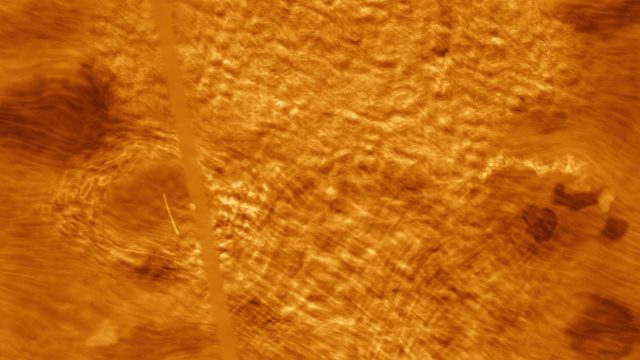
Write a WebGL 2 fragment shader that draws this texture.

```glsl
#version 300 es
precision highp float;
uniform vec2 u_resolution;
out vec4 fragColor;

const vec3 RAMP[8] = vec3[8](
  vec3(0.38, 0.10, 0.01), vec3(0.52, 0.18, 0.01), vec3(0.65, 0.27, 0.02), vec3(0.73, 0.36, 0.02),
  vec3(0.80, 0.45, 0.05), vec3(0.87, 0.54, 0.12), vec3(0.94, 0.65, 0.23), vec3(1.00, 0.82, 0.43));

// Broad dark lowlands: centre and radii, then depth
const vec4 LOWLAND[11] = vec4[11](
  vec4(0.13, 0.67, 0.22, 0.10), vec4(0.27, 0.77, 0.05, 0.07), vec4(0.10, 0.93, 0.17, 0.07),
  vec4(0.08, 0.32, 0.22, 0.34), vec4(1.50, 0.41, 0.23, 0.11), vec4(1.60, 0.20, 0.36, 0.22),
  vec4(1.50, 0.66, 0.09, 0.06), vec4(1.70, 0.76, 0.12, 0.16), vec4(1.70, 0.97, 0.16, 0.05),
  vec4(1.12, 0.47, 0.09, 0.04), vec4(0.70, 0.60, 0.11, 0.05));
const float DEPTH[11] = float[11](0.46, 0.26, 0.24, 0.10, 0.22, 0.14, 0.38, 0.26, 0.42, 0.24, 0.18);

float hash(vec2 p) {
  vec3 q = fract(p.xyx * 0.1031);
  q += dot(q, q.yzx + 33.33);
  return fract((q.x + q.y) * q.z);
}
float noise(vec2 p) {
  vec2 i = floor(p), f = fract(p);
  f = f * f * (3.0 - 2.0 * f);
  return mix(mix(hash(i), hash(i + vec2(1, 0)), f.x),
             mix(hash(i + vec2(0, 1)), hash(i + vec2(1, 1)), f.x), f.y);
}
vec2 turn(vec2 p, float angle) {
  float c = cos(angle), s = sin(angle);
  return vec2(c * p.x + s * p.y, c * p.y - s * p.x);
}
float fbm(vec2 p) {
  float sum = 0.0, gain = 0.5;
  for (int i = 0; i < 5; i++) {
    sum += gain * noise(p);
    p = turn(p, 0.6) * 2.03 + 17.0;
    gain *= 0.5;
  }
  return sum;
}
float crumple(vec2 p) {
  float sum = 0.0, gain = 0.5;
  for (int i = 0; i < 4; i++) {
    sum += gain * (1.0 - abs(2.0 * noise(p) - 1.0));
    p = turn(p, 0.5) * 1.9 + 9.0;
    gain *= 0.66;
  }
  return sum;
}
// Slope shading of crumpled ground
float relief(vec2 p, vec2 light) {
  return crumple(p + light) - crumple(p - light);
}
// Fine lines running along the given angle
float fibres(vec2 p, float angle, vec2 scale) {
  vec2 q = turn(p, angle) * scale;
  float ridge = 1.0 - abs(2.0 * noise(q) - 1.0);
  return 0.6 * ridge * ridge + 0.8 * noise(q * 2.1 + 31.0) - 0.66;
}
float blot(vec2 p, vec2 centre, vec2 radii, float angle, float softness) {
  float d = length(turn(p - centre, angle) / radii);
  return 1.0 - smoothstep(1.0 - softness, 1.0 + softness, d);
}
float stroke(vec2 p, vec2 a, vec2 b, float width) {
  vec2 ab = b - a;
  float t = clamp(dot(p - a, ab) / dot(ab, ab), 0.0, 1.0);
  return 1.0 - smoothstep(0.2 * width, width, length(p - a - ab * t));
}
vec3 palette(float tone) {
  float k = clamp(tone, -0.2, 1.2) * 5.0 + 1.0;
  vec3 colour = RAMP[0];
  for (int i = 1; i < 8; i++) colour = mix(colour, RAMP[i], clamp(k - float(i - 1), 0.0, 1.0));
  return colour;
}

void main() {
  vec2 p = gl_FragCoord.xy / u_resolution.y;
  p.x *= 1.7778 * u_resolution.y / u_resolution.x;
  vec2 warp = vec2(fbm(p * 5.0), fbm(p * 5.0 + 40.0)) - 0.48;
  vec2 ragged = vec2(noise(p * 38.0), noise(p * 38.0 + 70.0)) - 0.5;
  vec2 w = p + 0.13 * warp + 0.025 * ragged;

  // Bright crumpled highland
  float high = blot(w, vec2(1.06, 0.84), vec2(0.60, 0.27), 0.0, 0.2);
  high = max(high, blot(w, vec2(1.08, 0.62), vec2(0.32, 0.15), -0.25, 0.3));
  high = max(high, blot(w, vec2(1.28, 0.50), vec2(0.08, 0.13), 0.1, 0.4));
  high = max(high, 0.7 * blot(w, vec2(0.36, 0.84), vec2(0.12, 0.19), 0.3, 0.3));
  float tone = 0.52 + 0.13 * high + 0.42 * (fbm(p * 9.0 + 5.0) - 0.48);
  float crags = relief(turn(p + 0.06 * warp, -0.35) * vec2(18.0, 27.0), vec2(-0.12, 0.18));
  tone += 0.85 * high * crags;
  tone += 0.13 * high * blot(w, vec2(1.02, 0.66), vec2(0.32, 0.10), -0.2, 0.6);

  // Flowing lineations of the lower plains
  float plains = blot(w, vec2(1.00, 0.25), vec2(0.50, 0.36), -0.3, 0.45) * (1.0 - high);
  vec2 flow = p + 0.09 * vec2(noise(p * 5.0), noise(p * 5.0 + 20.0)) + 0.05 * warp;
  tone += plains * (0.09 + 0.42 * fibres(flow, -0.65, vec2(11.0, 58.0))
    + 0.34 * fibres(flow, 0.9, vec2(10.0, 50.0)) + 0.35 * crags);
  tone += (1.0 - high) * (0.20 * fibres(flow, -0.2, vec2(14.0, 70.0)) + 0.16 * crags);

  // Ringed structure with concentric ridges
  vec2 arm = (p - vec2(0.455, 0.435) + 0.09 * warp) / vec2(1.2, 0.9);
  float radius = length(arm);
  vec2 dir = arm / max(radius, 0.001);
  float ring = smoothstep(0.09, 0.16, radius) * (1.0 - smoothstep(0.19, 0.31, radius));
  float ridges = fibres(vec2(radius + 0.04 * dir.x * dir.y, dir.y + 0.4 * dir.x), 0.0, vec2(65.0, 6.0));
  tone += ring * (0.11 + 0.48 * ridges + 0.35 * crags);
  tone -= 0.20 * blot(w, vec2(0.45, 0.45), vec2(0.13, 0.085), 0.0, 0.4);

  for (int i = 0; i < 11; i++) tone -= DEPTH[i] * blot(w, LOWLAND[i].xy, LOWLAND[i].zw, 0.0, 0.5);

  // Small dark pools
  tone -= 0.48 * blot(w, vec2(0.43, 0.235), vec2(0.085, 0.04), 0.0, 0.6);
  tone -= 0.30 * blot(w, vec2(0.73, 0.12), vec2(0.09, 0.05), -0.2, 0.3);
  tone -= 0.28 * blot(w, vec2(0.45, 0.05), vec2(0.17, 0.05), 0.0, 0.3);
  tone -= 0.26 * blot(w, vec2(1.493, 0.391), vec2(0.052, 0.042), 0.0, 0.15);
  tone -= 0.34 * blot(w, vec2(1.61, 0.472), vec2(0.08, 0.025), 0.2, 0.3);
  tone -= 0.34 * blot(w, vec2(1.72, 0.375), vec2(0.05, 0.035), 0.4, 0.3);
  tone -= 0.32 * blot(w, vec2(1.69, 0.07), vec2(0.10, 0.09), 0.5, 0.25);
  tone -= 0.40 * blot(w, vec2(1.225, 0.945), vec2(0.028, 0.035), 0.3, 0.4);
  tone -= 0.36 * blot(w, vec2(1.185, 0.83), vec2(0.045, 0.022), 0.8, 0.4);

  // Bright scarps and flecks
  tone += 0.45 * stroke(w, vec2(1.34, 0.51), vec2(1.63, 0.525), 0.026) * (0.8 + 1.5 * crags);
  tone += 0.30 * blot(w, vec2(1.20, 0.79), vec2(0.045, 0.03), 0.8, 0.4);
  tone += 0.36 * blot(w, vec2(1.685, 0.465), vec2(0.022, 0.027), 0.0, 0.3);
  tone += 0.30 * blot(w, vec2(0.30, 0.08), vec2(0.04, 0.03), 0.7, 0.4);
  tone += 0.45 * stroke(p + 0.03 * warp, vec2(0.458, 0.462), vec2(0.498, 0.352), 0.005);

  // Smooth slanted band
  float band = 1.0 - smoothstep(0.013, 0.030, abs(p.x - 0.641 + 0.201 * p.y));
  tone = mix(tone, 0.59 + 0.12 * (noise(p * 14.0) - 0.5), 0.85 * band);
  tone += 0.50 * blot(w, vec2(0.528, 0.437), vec2(0.010, 0.013), 0.0, 0.6);

  fragColor = vec4(palette(tone), 1.0);
}
```
